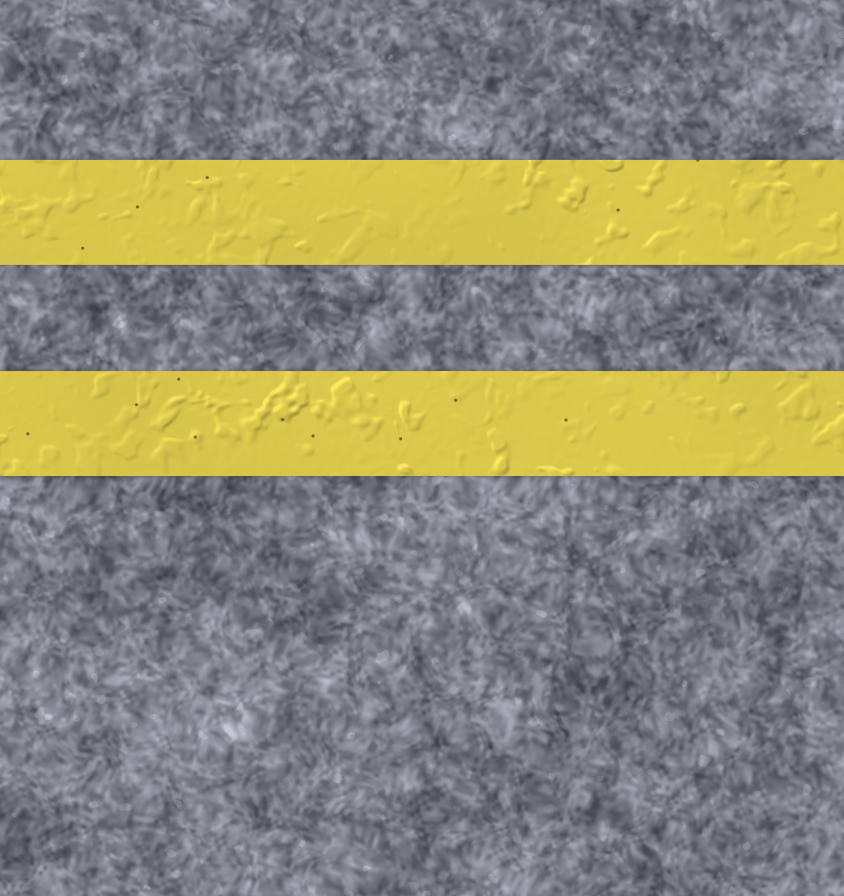
Reproduce this texture procedurally as a Shadertoy shader.

```glsl
// Weathered grey stone slab crossed by two horizontal bands of embossed yellow paint.

const vec3  STONE = vec3(0.477, 0.483, 0.530);
const vec3  PAINT = vec3(0.850, 0.778, 0.295);
const float BAND_HALF = 0.0586;        // half thickness of a painted band
const float UPPER_BAND = 0.7630;       // band centres, in canvas heights
const float LOWER_BAND = 0.5273;
const float GRAIN_CONTRAST = 1.12;
const float CHIP_SCALE = 30.0;         // mineral chips per canvas height
const float CHIP_BRIGHTNESS = 0.10;
const float RELIEF_STRENGTH = 0.34;
const vec2  RELIEF_STEP = vec2(-0.0022, 0.0026);
const float PIT_SCALE = 24.0;          // cells that may hold a paint pit

float hash(vec2 p) {
    vec3 q = fract(vec3(p.xyx) * 0.1031);
    q += dot(q, q.yzx + 33.33);
    return fract((q.x + q.y) * q.z);
}

vec2 hash2(vec2 p) {
    return vec2(hash(p + 17.3), hash(p + 71.9));
}

float noise(vec2 p) {
    vec2 i = floor(p), f = fract(p);
    f = f * f * (3.0 - 2.0 * f);
    return mix(mix(hash(i), hash(i + vec2(1, 0)), f.x),
               mix(hash(i + vec2(0, 1)), hash(i + 1.0), f.x), f.y);
}

vec2 turn(vec2 p, float a) {
    float c = cos(a), s = sin(a);
    return vec2(c * p.x - s * p.y, s * p.x + c * p.y);
}

// Zero-centred stone mottling, from broad clouds to fine grit.
float stoneGrain(vec2 p) {
    vec2 w = p + 0.012 * (vec2(noise(p * 34.0), noise(p * 34.0 + 50.0)) - 0.5);
    float g = 0.05 * (noise(p * 4.0 + 3.0) - 0.5);
    g += 0.10 * (noise(turn(w, 0.5) * 13.0 + 20.0) - 0.5);
    g += 0.11 * (noise(turn(w, 1.1) * 41.0 + 40.0) - 0.5);
    g += 0.17 * (noise(turn(w, 0.8) * 92.0 + 60.0) - 0.5);
    g += 0.16 * (noise(turn(w, 0.3) * 190.0 + 90.0) - 0.5);
    return g * GRAIN_CONTRAST;
}

// Pale, ragged chips scattered one per cell, mostly small.
float chips(vec2 p) {
    vec2 q = p * CHIP_SCALE, cell = floor(q);
    float rough = noise(p * 130.0) - 0.5, sum = 0.0;
    for (int y = -1; y <= 1; y++)
    for (int x = -1; x <= 1; x++) {
        vec2 id = cell + vec2(x, y);
        float pick = hash(id + 5.7);
        vec2 d = turn(q - id - hash2(id), pick * 40.0);
        float size = mix(0.10, 0.38, pick * pick * pick);
        float dist = max(abs(d.x) * 1.4, abs(d.y) + 0.3 * abs(d.x)) + 0.30 * rough;
        sum += (1.0 - smoothstep(size * 0.5, size, dist)) * hash(id + 31.0);
    }
    return min(sum, 1.3);
}

// Ragged elliptical stain or scratch; lean tilts its vertical axis.
float mark(vec2 p, vec2 centre, vec2 radius, float lean) {
    vec2 q = turn(p - centre, lean) / radius;
    float ragged = noise(p * 110.0) + 0.6 * noise(p * 210.0) - 0.8;
    return 1.0 - smoothstep(0.25, 1.2, length(q) + 0.8 * ragged);
}

float placedMarks(vec2 p) {
    float dark = mark(p, vec2(0.762, 0.951), vec2(0.015, 0.032), 0.0)
        + 0.7 * mark(p, vec2(0.715, 0.966), vec2(0.010, 0.018), 0.5)
        + 0.9 * mark(p, vec2(0.040, 0.407), vec2(0.005, 0.022), -0.45)
        + 0.9 * mark(p, vec2(0.625, 0.195), vec2(0.004, 0.034), -0.42)
        + 0.8 * mark(p, vec2(0.488, 0.177), vec2(0.020, 0.017), 0.3)
        + 0.8 * mark(p, vec2(0.293, 0.082), vec2(0.012, 0.025), 0.1)
        + 0.8 * mark(p, vec2(0.918, 0.684), vec2(0.018, 0.007), -0.3)
        + 0.5 * mark(p, vec2(0.190, 0.438), vec2(0.065, 0.032), 0.0)
        + 0.4 * mark(p, vec2(0.330, 0.330), vec2(0.035, 0.025), 0.4);
    float pale = mark(p, vec2(0.260, 0.184), vec2(0.015, 0.020), 0.4)
        + 0.9 * mark(p, vec2(0.146, 0.135), vec2(0.015, 0.009), 0.2)
        + 0.7 * mark(p, vec2(0.371, 0.911), vec2(0.026, 0.022), 0.5)
        + 0.7 * mark(p, vec2(0.651, 0.661), vec2(0.018, 0.020), 0.3)
        + 0.8 * mark(p, vec2(0.443, 0.420), vec2(0.011, 0.010), 0.0)
        + 0.7 * mark(p, vec2(0.505, 0.878), vec2(0.014, 0.009), -0.5)
        + 0.8 * mark(p, vec2(0.637, 0.943), vec2(0.006, 0.018), -0.3)
        + 0.7 * mark(p, vec2(0.772, 0.115), vec2(0.006, 0.022), 0.0);
    return 0.15 * pale - 0.13 * dark;
}

float paintHeight(vec2 p) {
    vec2 w = p + 0.016 * (vec2(noise(p * 28.0), noise(p * 28.0 + 9.0)) - 0.5);
    float bumps = 0.65 * noise(turn(w, 0.6) * 48.0) + 0.35 * noise(turn(w, 1.2) * 105.0);
    return smoothstep(0.53, 0.83, bumps) + 0.12 * noise(w * 130.0);
}

vec3 paintColour(vec2 p, float px) {
    float worn = smoothstep(0.25, 0.75, noise(p * 9.0 + 12.0));
    float smoothArea = exp(-dot(p - vec2(0.51, 0.765), p - vec2(0.51, 0.765)) * 220.0);
    float strength = mix(0.35, 1.0, worn) * mix(1.1, 0.7, p.x) * (1.0 - 0.8 * smoothArea);
    float slope = paintHeight(p) - paintHeight(p + RELIEF_STEP);
    float shade = clamp(slope * RELIEF_STRENGTH * strength, -0.22, 0.16);
    vec3 c = PAINT * (1.0 + shade + 0.035 * (noise(p * 7.0) - 0.5));
    c += vec3(0.0, 0.0, 0.12) * max(shade, 0.0);
    vec2 cell = floor(p * PIT_SCALE);
    float pitDist = length(p - (cell + 0.15 + 0.7 * hash2(cell)) / PIT_SCALE);
    float present = step(hash(cell + 8.0), mix(0.14, 0.03, p.x));
    return mix(c, vec3(0.30, 0.27, 0.16), present * 0.75 * (1.0 - smoothstep(0.0008, 0.0015 + px, pitDist)));
}

void mainImage(out vec4 fragColor, in vec2 fragCoord) {
    vec2 p = fragCoord / iResolution.y;
    float px = 1.0 / iResolution.y;
    float tone = stoneGrain(p) + CHIP_BRIGHTNESS * (chips(p) - 0.15) + placedMarks(p);
    vec3 colour = STONE + clamp(tone, -0.23, 0.30) * vec3(1.0, 1.0, 1.03);

    // Painted bands with a faint contact line at the edge
    float edge = min(abs(p.y - UPPER_BAND), abs(p.y - LOWER_BAND)) - BAND_HALF;
    colour *= 1.0 - 0.16 * exp(-max(edge, 0.0) * 450.0);
    float coverage = 1.0 - smoothstep(-0.6 * px, 0.6 * px, edge);
    fragColor = vec4(mix(colour, paintColour(p, px), coverage), 1.0);
}
```
